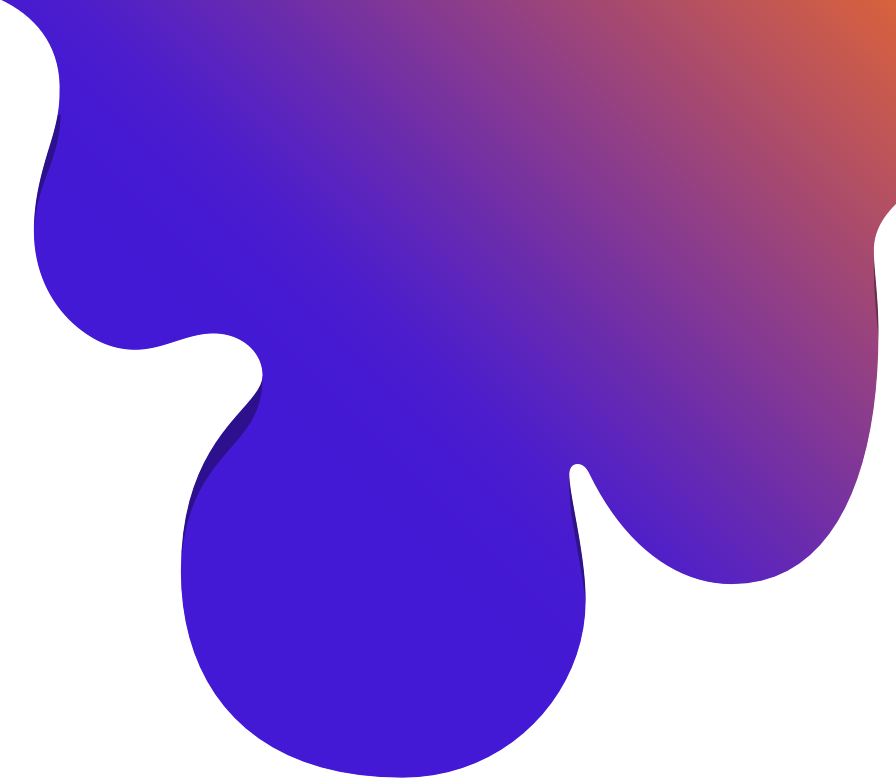
Give the GLSL for this background, as a Shadertoy shader.

```glsl
// Diagonal blue-to-orange paint blob dripping over white, with dark slivers along its folds.

// Outline being drawn: pen position, nearest distance, and side (-1 inside, +1 outside).
struct Path { vec2 pen; float dist; float side; };

// Extends the path by a cubic curve, tracking distance and crossings above p.
void curveTo(inout Path path, vec2 p, vec2 b, vec2 c, vec2 d) {
    vec2 start = path.pen;
    for (int i = 1; i <= 20; i++) {
        float t = float(i) / 20.0, u = 1.0 - t;
        vec2 from = path.pen;
        vec2 to = u*u*u*start + 3.0*u*u*t*b + 3.0*u*t*t*c + t*t*t*d;
        vec2 e = to - from, w = p - from;
        float h = clamp(dot(w, e) / max(dot(e, e), 1e-9), 0.0, 1.0);
        path.dist = min(path.dist, length(w - e*h));
        if ((from.x > p.x) != (to.x > p.x) && from.y + e.y*w.x/e.x < p.y)
            path.side = -path.side;
        path.pen = to;
    }
}

// Signed distance to the dripping blob; everything above the outline is inside.
float blob(vec2 p) {
    Path o = Path(vec2(-0.2, -0.08), 1e3, -1.0);
    // left shoulder and small drip
    curveTo(o, p, vec2(0.25, 0.05), vec2(0.53, 0.35), vec2(0.51, 0.80));
    curveTo(o, p, vec2(0.51, 0.98), vec2(0.46, 1.14), vec2(0.41, 1.30));
    curveTo(o, p, vec2(0.35, 1.50), vec2(0.29, 1.72), vec2(0.29, 1.98));
    curveTo(o, p, vec2(0.29, 2.40), vec2(0.50, 2.72), vec2(0.78, 2.89));
    curveTo(o, p, vec2(0.91, 2.97), vec2(1.04, 3.00), vec2(1.16, 3.00));
    curveTo(o, p, vec2(1.40, 3.00), vec2(1.60, 2.86), vec2(1.83, 2.86));
    curveTo(o, p, vec2(2.07, 2.86), vec2(2.25, 3.02), vec2(2.25, 3.22));
    // large central drip
    curveTo(o, p, vec2(2.25, 3.50), vec2(1.55, 3.72), vec2(1.55, 4.90));
    curveTo(o, p, vec2(1.55, 5.90), vec2(2.15, 6.67), vec2(3.45, 6.67));
    curveTo(o, p, vec2(4.35, 6.67), vec2(5.02, 5.95), vec2(5.02, 5.15));
    // narrow notch
    curveTo(o, p, vec2(5.02, 4.75), vec2(4.88, 4.25), vec2(4.88, 4.07));
    curveTo(o, p, vec2(4.88, 4.01), vec2(4.91, 3.98), vec2(4.95, 3.98));
    curveTo(o, p, vec2(5.00, 3.98), vec2(5.03, 4.02), vec2(5.05, 4.06));
    // right drip
    curveTo(o, p, vec2(5.35, 4.68), vec2(5.80, 5.01), vec2(6.27, 5.01));
    curveTo(o, p, vec2(7.18, 5.01), vec2(7.53, 4.00), vec2(7.53, 2.85));
    curveTo(o, p, vec2(7.53, 2.55), vec2(7.49, 2.30), vec2(7.49, 2.15));
    curveTo(o, p, vec2(7.49, 1.95), vec2(7.60, 1.78), vec2(7.90, 1.57));
    return o.dist * o.side;
}

// Signed distance to a sliver: inner edge a-b-c-d, bulging sideways beyond the blob.
float sliver(vec2 p, vec2 a, vec2 b, vec2 c, vec2 d, float bulge) {
    Path o = Path(a, 1e3, 1.0);
    curveTo(o, p, b, c, d);
    curveTo(o, p, d + vec2(bulge, 0.0), a + vec2(bulge, 0.0), a);
    return o.dist * o.side;
}

float coverage(float dist, float pixel) {
    return smoothstep(0.6*pixel, -0.6*pixel, dist);
}

void mainImage(out vec4 fragColor, in vec2 fragCoord) {
    // Canvas units: 7.68 wide, 6.69 high, y pointing down
    vec2 p = fragCoord / iResolution.xy * vec2(7.68, 6.69);
    p.y = 6.69 - p.y;
    float pixel = 6.69 / iResolution.y;

    // Diagonal gradient with a soft start in the blue
    float d = p.x - p.y - 0.35;
    float ramp = 0.5 * (d + sqrt(d*d + 0.49)) / 7.35;
    vec3 paint = mix(vec3(0.26, 0.095, 0.84), vec3(0.85, 0.385, 0.235), ramp);

    // Shaded folds
    float fold = sliver(p, vec2(0.52, 0.98), vec2(0.51, 1.40), vec2(0.31, 1.55), vec2(0.29, 2.00), -0.3);
    fold = min(fold, sliver(p, vec2(2.25, 3.25), vec2(2.25, 3.85), vec2(1.65, 3.85), vec2(1.56, 4.75), -0.6));
    fold = min(fold, sliver(p, vec2(4.88, 4.08), vec2(4.87, 4.40), vec2(4.94, 4.60), vec2(5.02, 5.15), 0.18));
    fold = min(fold, sliver(p, vec2(7.49, 2.15), vec2(7.485, 2.43), vec2(7.50, 2.60), vec2(7.53, 2.90), 0.2));
    paint *= mix(1.0, 0.66, coverage(fold, pixel));

    fragColor = vec4(mix(vec3(1.0), paint, coverage(blob(p), pixel)), 1.0);
}
```
